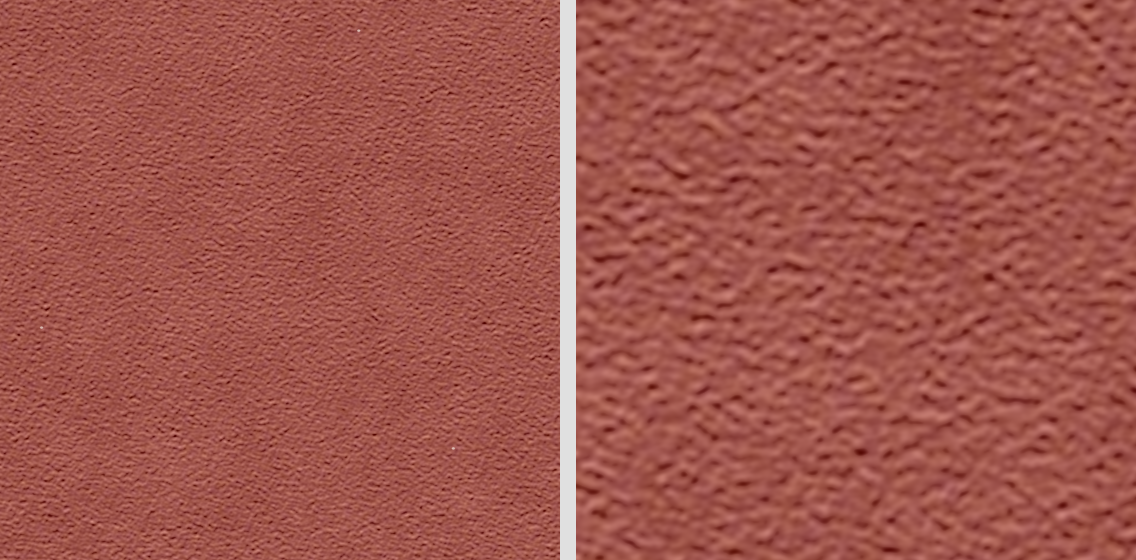
Left: the whole. Right: its middle third, enlarged.
Reproduce this texture procedurally as a Shadertoy shader.

```glsl
const vec3 SHADOW_RED = vec3(0.51, 0.21, 0.18);
const vec3 LIGHT_RED = vec3(0.72, 0.43, 0.39);
const vec3 FLECK_WHITE = vec3(0.92, 0.84, 0.80);

vec2 hash22(vec2 p) {
    vec2 k = vec2(dot(p, vec2(127.1, 311.7)), dot(p, vec2(269.5, 183.3)));
    return fract(sin(k) * 43758.5453);
}

// Gradient noise, roughly -0.6 to 0.6
float cornerSlope(vec2 cell, vec2 corner, vec2 f) {
    return dot(hash22(cell + corner) * 2.0 - 1.0, f - corner);
}

float gradientNoise(vec2 p) {
    vec2 cell = floor(p);
    vec2 f = fract(p);
    vec2 w = f * f * f * (f * (f * 6.0 - 15.0) + 10.0);
    float low = mix(cornerSlope(cell, vec2(0, 0), f), cornerSlope(cell, vec2(1, 0), f), w.x);
    float high = mix(cornerSlope(cell, vec2(0, 1), f), cornerSlope(cell, vec2(1, 1), f), w.x);
    return mix(low, high, w.y);
}

vec2 rotate(vec2 p, float angle) {
    float c = cos(angle), s = sin(angle);
    return vec2(c * p.x - s * p.y, s * p.x + c * p.y);
}

// Plaster surface: wide flat grains with finer grit on top
float plasterHeight(vec2 uv) {
    float grains = gradientNoise(rotate(uv, 0.12) * vec2(100.0, 145.0));
    float grit = gradientNoise(rotate(uv, -0.25) * vec2(155.0, 235.0) + 37.0);
    return grains + 0.42 * grit;
}

// Slope facing a light placed at the given offset
float relief(vec2 uv, vec2 lightStep) {
    return plasterHeight(uv - lightStep) - plasterHeight(uv + lightStep);
}

// Uneven tint in three patch sizes
float mottling(vec2 uv) {
    return gradientNoise(uv * 8.0) + gradientNoise(uv * 22.0 + 11.0)
        + gradientNoise(uv * 48.0 + 23.0);
}

// Rare pale chips, one candidate per loop step
float flecks(vec2 uv, float radius) {
    float mask = 0.0;
    for (int i = 0; i < 3; i++) {
        vec2 center = hash22(vec2(float(i) + 3.0, 8.0));
        float d = length((uv - center) * vec2(0.75, 1.0));
        mask = max(mask, 1.0 - smoothstep(radius * 0.3, radius, d));
    }
    return mask;
}

void mainImage(out vec4 fragColor, in vec2 fragCoord) {
    vec2 uv = fragCoord / iResolution.y;

    // Raking light from above, with deeper crevices
    float slope = relief(uv, vec2(-0.0005, 0.0024));
    float crevice = max(-slope - 0.36, 0.0);
    float tone = 0.555 + 0.84 * slope - 1.1 * crevice + 0.145 * mottling(uv);
    vec3 color = mix(SHADOW_RED, LIGHT_RED, clamp(tone, -1.2, 1.7));

    // Faint drift between orange and plum pigment
    float pigment = gradientNoise(uv * 62.0 + 5.0);
    color += pigment * vec3(0.012, 0.015, -0.04);

    color = mix(color, FLECK_WHITE, 0.8 * flecks(uv, 0.0032));
    fragColor = vec4(color, 1.0);
}
```
